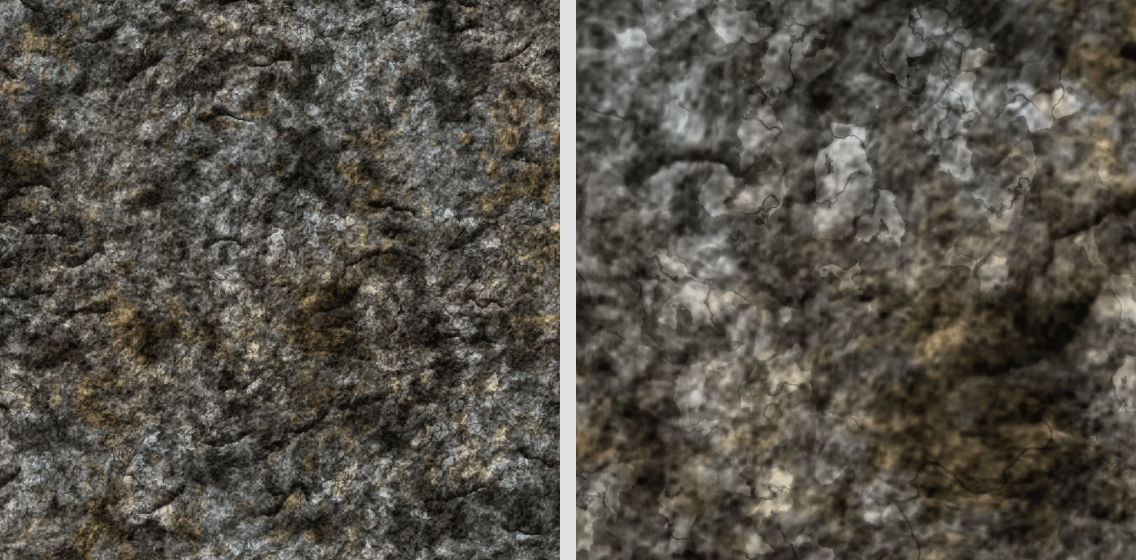
Left, the full canvas; right, a detail of the centre.
Give the GLSL for this texture, as a WebGL 1 fragment shader.

```glsl
precision highp float;
// Weathered rock face: tilted grey slabs, rusty stains, pale flakes and dark ledges.
uniform vec2 u_resolution;

#define RELIEF 0.0145     // strength of the slope lighting
#define WARP 0.035        // how far the strata are bent
#define STREAK_TILT 0.27  // lean of the slabs from vertical, radians
#define FLAKE_SCALE 42.0  // pale flakes across the canvas
#define LEDGE_SCALE 8.0   // ledge sites across the canvas
#define LEDGE_SHARE 0.45  // fraction of sites that hold a ledge
#define GRAIN_SCALE 250.0 // mineral grains across the canvas
#define GRAIN 0.27        // grain contrast
#define BASE_TONE 0.335   // average brightness
#define STAIN vec3(1.12, 1.0, 0.78)
#define SLATE vec3(0.96, 1.0, 1.04)
#define WARM_GREY vec3(0.013, 0.0, -0.024)

float hash(vec2 p) {
  vec3 h = fract(vec3(p.xyx) * 0.1031);
  h += dot(h, h.yzx + 33.33);
  return fract((h.x + h.y) * h.z);
}

vec2 hash2(vec2 p) {
  return vec2(hash(p), hash(p + 71.7));
}

float noise(vec2 p) {
  vec2 i = floor(p), f = fract(p);
  f = f * f * (3.0 - 2.0 * f);
  return mix(mix(hash(i), hash(i + vec2(1, 0)), f.x),
             mix(hash(i + vec2(0, 1)), hash(i + vec2(1, 1)), f.x), f.y);
}

float fbm(vec2 p) {
  float sum = 0.0, amp = 0.52;
  for (int i = 0; i < 5; i++) {
    sum += amp * noise(p);
    p = mat2(1.6, 1.2, -1.2, 1.6) * p + 19.3;
    amp *= 0.5;
  }
  return sum;
}

mat2 rotation(float a) {
  return mat2(cos(a), sin(a), -sin(a), cos(a));
}

// Voronoi cells: x = distance to the border, y = random id
vec2 cells(vec2 p) {
  vec2 base = floor(p);
  float near = 9.0, second = 9.0, id = 0.0;
  for (int y = -1; y <= 1; y++)
    for (int x = -1; x <= 1; x++) {
      vec2 c = base + vec2(x, y);
      float d = length(c + hash2(c) - p);
      if (d < near) { second = near; near = d; id = hash(c + 5.3); }
      else second = min(second, d);
    }
  return vec2(second - near, id);
}

// Short bent overhangs: x = shadow, y = lit lip below it
vec2 ledges(vec2 p) {
  vec2 base = floor(p), result = vec2(0.0);
  for (int y = -1; y <= 1; y++)
    for (int x = -1; x <= 1; x++) {
      vec2 c = base + vec2(x, y);
      vec2 rnd = hash2(c + 13.1);
      vec2 d = rotation(0.25 - 0.95 * rnd.y) * (p - c - hash2(c));
      d.y -= (rnd.y - 0.4) * 1.6 * d.x * d.x;
      float reach = smoothstep(0.5, 0.2, abs(d.x)) * step(rnd.x, LEDGE_SHARE);
      float shadow = smoothstep(-0.015, 0.015, d.y) * smoothstep(0.15, 0.02, d.y);
      float lip = smoothstep(-0.17, -0.08, d.y) * smoothstep(0.0, -0.03, d.y);
      result = max(result, reach * vec2(shadow, lip));
    }
  return result;
}

vec2 bend(vec2 p) {
  return p + WARP * (vec2(fbm(p * 8.0), fbm(p * 8.0 + 31.7)) - 0.5);
}

vec2 alongSlabs(vec2 p) {
  return rotation(-STREAK_TILT) * p;
}

float height(vec2 p) {
  vec2 q = bend(p);
  float slabs = fbm(alongSlabs(q) * vec2(24.0, 8.0));
  float creases = abs(2.0 * fbm(q * 17.0 + 5.0) - 1.0);
  float blocks = smoothstep(0.0, 0.3, cells(q * vec2(25.0, 18.0)).x);
  return 0.3 * slabs + 0.26 * creases + 0.26 * fbm(q * 38.0) + 0.025 * blocks;
}

void main() {
  vec2 p = gl_FragCoord.xy / u_resolution.y + 3.0;
  vec2 q = bend(p);

  // Light from the upper left
  float slope = (height(p) - height(p + vec2(-0.0012, 0.0024))) / 0.0027;
  float tone = BASE_TONE + RELIEF * slope / (1.0 + 0.04 * abs(slope));

  // Broad patches, slab streaks and mottling
  float streak = fbm(alongSlabs(q) * vec2(22.0, 4.0) + 8.0) - 0.5;
  tone += 0.18 * (fbm(p * 4.0) - 0.5) + 0.25 * streak + 0.42 * (fbm(q * 46.0) - 0.5);

  // Pale flakes gathered in clusters
  vec2 flake = cells(q * FLAKE_SCALE + 1.6 * fbm(p * 60.0));
  float cluster = smoothstep(0.46, 0.6, fbm(p * 7.0 + 9.0));
  tone += 0.19 * cluster * smoothstep(0.5, 0.65, flake.y) * smoothstep(0.03, 0.2, flake.x);

  // Hollows, small pits, faint cracks and ledges
  float hollow = smoothstep(0.54, 0.72, fbm(q * vec2(15.0, 19.0) + 40.0));
  float pit = smoothstep(0.58, 0.7, fbm(q * 55.0 + 14.0));
  float crackLine = abs(fbm(q * 14.0 + 60.0) - 0.5);
  float crack = smoothstep(0.016, 0.002, crackLine) * smoothstep(0.46, 0.6, fbm(p * 9.0 + 23.0));
  vec2 ledge = ledges(q * LEDGE_SCALE + 0.35 * fbm(p * 30.0));
  tone += 0.06 * ledge.y;
  tone *= (1.0 - 0.5 * hollow) * (1.0 - 0.3 * pit);
  tone *= (1.0 - 0.35 * crack) * (1.0 - 0.7 * ledge.x);

  // Mineral grain, stronger on bright stone
  float grain = noise(p * GRAIN_SCALE) + 0.6 * noise(p * GRAIN_SCALE * 0.53 + 7.0) - 0.8;
  tone += GRAIN * grain * (0.3 + 1.5 * tone);
  tone = clamp(tone, 0.045, 0.78);

  // Rusty stains and blue-grey slate over warm grey
  float stain = smoothstep(0.48, 0.66, 0.5 * fbm(p * 5.0 + 77.0) + 0.5 * fbm(q * 40.0 + 3.0));
  float slate = smoothstep(0.46, 0.62, fbm(p * 3.5 + 52.0) + 0.3 * streak);
  vec3 color = tone + WARM_GREY * smoothstep(0.0, 0.15, tone);
  color *= mix(vec3(1.0), SLATE, slate * (1.0 - stain));
  color *= mix(vec3(1.0), STAIN, stain * (1.0 - 0.6 * cluster));
  gl_FragColor = vec4(color, 1.0);
}
```
